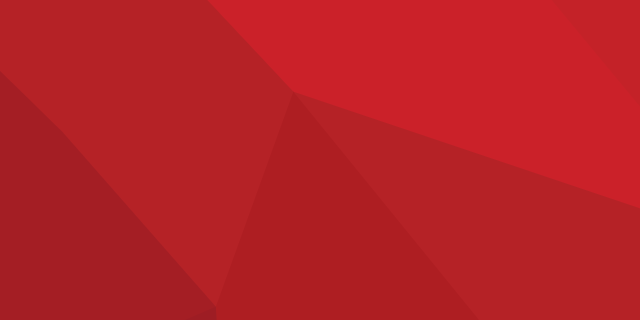
This background is drawn by a Shadertoy shader. Its source:

```glsl
#define HUB vec2(0.9167, 0.7135)
#define FOOT vec2(0.6745, 0.0417)
#define BEND vec2(0.195, 0.588)
#define MID_RED vec3(0.710, 0.133, 0.149)
#define BRIGHT_RED vec3(0.796, 0.129, 0.161)
#define CORNER_RED vec3(0.770, 0.133, 0.157)
#define CENTER_RED vec3(0.682, 0.118, 0.133)
#define DARK_RED vec3(0.643, 0.116, 0.143)
#define SHARD_RED vec3(0.620, 0.115, 0.140)

// Signed distance to the line a-b, positive on its left
float side(vec2 p, vec2 a, vec2 b) {
    vec2 along = normalize(b - a);
    vec2 offset = p - a;
    return along.x * offset.y - along.y * offset.x;
}

// Antialiased coverage from a distance in canvas heights
float coverage(float d) {
    return clamp(d * iResolution.y + 0.5, 0.0, 1.0);
}

// Wedge left of both a-b and b-c
float wedge(vec2 p, vec2 a, vec2 b, vec2 c) {
    return coverage(min(side(p, a, b), side(p, b, c)));
}

void mainImage(out vec4 fragColor, in vec2 fragCoord) {
    vec2 p = fragCoord / iResolution.y;
    vec3 color = MID_RED;

    // Bright upper facet and its corner fold
    float bright = wedge(p, vec2(0.648, 1.0), HUB, vec2(2.0, 0.349));
    float corner = coverage(side(p, vec2(1.724, 1.0), vec2(2.0, 0.667)));
    color = mix(color, mix(BRIGHT_RED, CORNER_RED, corner), bright);

    // Dark lower left facet
    color = mix(color, DARK_RED, wedge(p, FOOT, BEND, vec2(0.0, 0.7786)));

    // Central facet hanging from the hub
    color = mix(color, CENTER_RED, wedge(p, vec2(1.497, 0.0), HUB, FOOT));

    // Small shard at the bottom edge
    color = mix(color, SHARD_RED, wedge(p, vec2(0.677, 0.0), FOOT, vec2(0.578, 0.0)));

    fragColor = vec4(color, 1.0);
}
```
